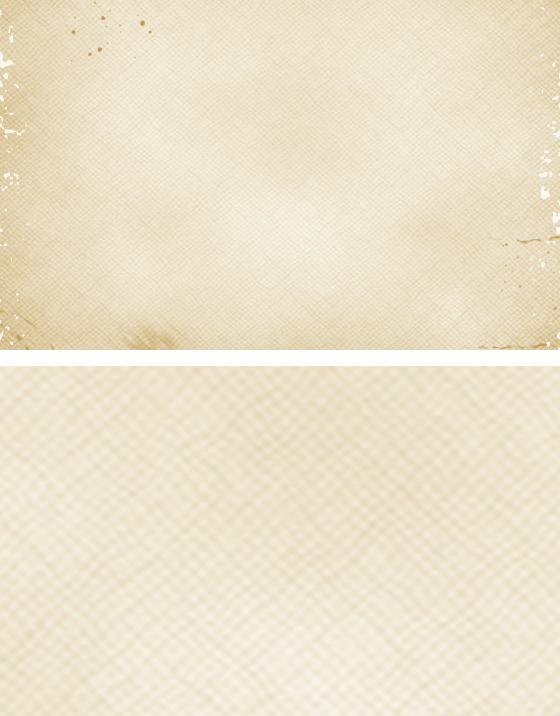
Top: the whole. Bottom: its middle third, enlarged.
Reproduce this texture procedurally as a Shadertoy shader.

```glsl
// Aged cream canvas: two crossing sets of fine diagonal threads over soft clouds,
// darkening to tan at the borders, with worn white flakes at the sides and a few
// brown stains and cracks. One "age" value blends the paper from cream to tan.

#define CREAM vec3(0.95, 0.92, 0.85)
#define TAN vec3(0.81, 0.71, 0.49)
#define STAIN vec3(0.72, 0.55, 0.24)
#define FLAKE vec3(0.99, 0.985, 0.96)
#define BASE_AGE 0.08
#define SIDE_AGE 0.36
#define CLOUD_AGE 0.38
#define WEAVE_AGE 0.17
#define GRAIN_AGE 0.13
#define THREAD_GAP 0.0115
#define SPOTS 16

float hash(vec2 p) {
    return fract(sin(dot(p, vec2(12.9898, 78.233))) * 43758.5453);
}

float noise(vec2 p) {
    vec2 i = floor(p), f = fract(p);
    f = f * f * (3.0 - 2.0 * f);
    return mix(mix(hash(i), hash(i + vec2(1, 0)), f.x),
               mix(hash(i + vec2(0, 1)), hash(i + vec2(1, 1)), f.x), f.y);
}

float fbm(vec2 p) {
    float sum = 0.0, amp = 0.53;
    for (int i = 0; i < 4; i++) {
        sum += amp * noise(p);
        p = mat2(1.6, 1.2, -1.2, 1.6) * p + 7.3;
        amp *= 0.5;
    }
    return sum;
}

// Parallel threads whose strength varies from line to line and along each line
float threads(vec2 p, float angle) {
    vec2 dir = vec2(cos(angle), sin(angle));
    float across = dot(p, vec2(-dir.y, dir.x)) / THREAD_GAP + 0.6 * noise(p * 30.0);
    float line = 0.5 + 0.5 * cos(6.2832 * across);
    float strength = noise(vec2(floor(across + 0.5) * 3.7, dot(p, dir) * 14.0));
    return line * (0.25 + 0.5 * strength);
}

// Broken stroke of the given half width around a signed distance
float stroke(vec2 p, float dist, float halfWidth, float pixel) {
    float ragged = halfWidth * (0.3 + 1.2 * noise(p * 70.0));
    float ink = smoothstep(ragged + pixel, ragged - pixel, abs(dist));
    return ink * smoothstep(0.25, 0.6, noise(p * 45.0 + 9.0));
}

// Nearly level crack that runs in from the right border
float crack(vec2 p, vec2 start, float pixel) {
    float wobble = 0.02 * (noise(vec2(p.x * 18.0, start.y * 50.0)) - 0.5)
                 + 0.008 * (noise(p * 90.0) - 0.5);
    float reach = smoothstep(start.x, start.x + 0.12, p.x);
    return reach * stroke(p, p.y - start.y - wobble, 0.003, pixel);
}

// Round drips gathered loosely about a centre
float drips(vec2 p, vec2 centre, vec2 spread, float seed, float pixel) {
    float ink = 0.0;
    for (int i = 0; i < SPOTS; i++) {
        float id = float(i) + seed;
        vec2 offset = vec2(hash(vec2(id, 1.3)), hash(vec2(id, 4.7))) - 0.5;
        float radius = 0.0015 + 0.007 * pow(hash(vec2(id, 8.1)), 6.0);
        float dist = length(p - centre - offset * spread) - radius;
        dist += 0.002 * (noise(p * 150.0) - 0.5);
        ink = max(ink, smoothstep(pixel, -pixel, dist));
    }
    return ink;
}

void mainImage(out vec4 fragColor, in vec2 fragCoord) {
    float pixel = 1.0 / iResolution.y;
    vec2 p = fragCoord * pixel;
    float width = iResolution.x * pixel;
    vec2 q = 2.0 * fragCoord / iResolution.xy - 1.0;

    // Border ageing and clouds
    float clouds = fbm(p * vec2(2.4, 3.2) + 3.0) - 0.5;
    float lowEdge = q.y < 0.0 ? 0.25 : 0.11;
    float border = SIDE_AGE * pow(abs(q.x), 3.0) + lowEdge * pow(abs(q.y), 4.0);
    float age = BASE_AGE + border * (1.0 + 1.2 * clouds) + CLOUD_AGE * clouds;

    // Woven threads and fibre grain, stronger toward the borders
    float weave = threads(p, 0.72) + threads(p, -0.76) - 0.5;
    float grain = noise(p * vec2(150.0, 230.0)) - 0.5;
    age += (WEAVE_AGE + 0.3 * border) * weave * 1.3;
    age += (GRAIN_AGE + 0.25 * border) * grain;

    // Brushed smudge at the lower border
    vec2 smudge = (p - vec2(0.27 * width, 0.01)) / vec2(0.09, 0.06);
    float bristles = noise(vec2(dot(p, vec2(0.7, 0.7)) * 110.0, dot(p, vec2(-0.7, 0.7)) * 25.0));
    age += 0.85 * exp(-dot(smudge, smudge)) * bristles;
    vec3 color = mix(CREAM, TAN, clamp(age, -0.2, 1.2));

    // Brown drips, cracks and corner rings
    float ink = drips(p, vec2(0.2 * width, 0.91), vec2(0.24, 0.17), 2.0, pixel);
    ink = max(ink, 0.7 * drips(p, vec2(0.93 * width, 0.2), vec2(0.2, 0.22), 31.0, pixel));
    ink = max(ink, 0.8 * crack(p, vec2(width - 0.27, 0.312), pixel));
    ink = max(ink, 0.8 * crack(p, vec2(width - 0.3, 0.012), pixel));
    ink = max(ink, 0.7 * stroke(p, length(p + vec2(0.03, 0.09)) - 0.204, 0.0025, pixel));
    ink = max(ink, 0.9 * stroke(p, length(p + vec2(0.09, 0.11)) - 0.204, 0.005, pixel));
    color = mix(color, STAIN, 0.85 * ink);

    // White flakes where the sides are worn
    float wear = exp(-min(p.x, width - p.x) / 0.045);
    float patches = noise(vec2(p.y * 6.0, p.x < 0.5 * width ? 2.0 : 8.0));
    float chips = 0.6 * noise(p * vec2(60.0, 50.0)) + 0.4 * noise(p * 120.0);
    float flake = smoothstep(0.8, 0.87, chips + 0.3 * wear * patches);
    color = mix(color, FLAKE, 0.9 * flake * smoothstep(0.05, 0.3, wear));

    fragColor = vec4(color, 1.0);
}
```
